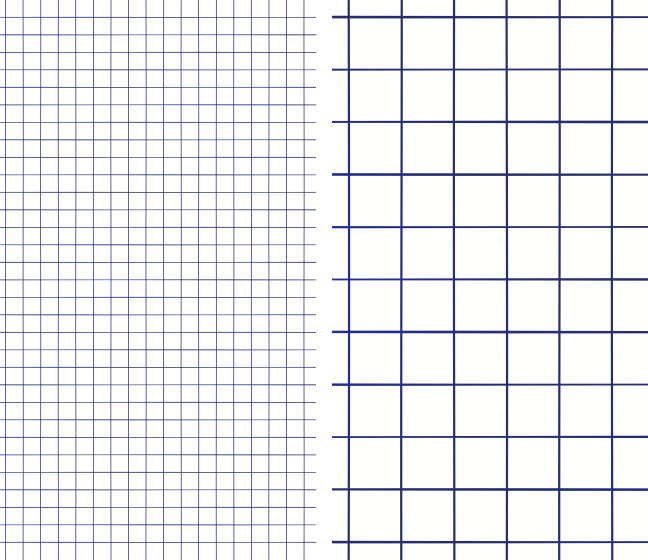
Left, the full canvas; right, a detail of the centre.
Write a WebGL 2 fragment shader that draws this pattern.

```glsl
#version 300 es
precision highp float;
// Squared paper: thin navy ruled lines on white, 18 columns by 32 rows.

uniform vec2 u_resolution;
out vec4 fragColor;

const float COLUMNS = 18.0;
const float ROWS = 32.0;
const float LINE_WIDTH = 0.042;             // in cells
const vec2 FIRST_LINE = vec2(0.319, -0.009); // offset from left and top, in cells

const vec3 PAPER = vec3(1.0, 1.0, 0.994);
const vec3 NAVY = vec3(0.15, 0.18, 0.42);
const vec3 BLUE = vec3(0.10, 0.16, 0.74);

// Distance to the nearest of the lines numbered first to last.
float lineDistance(float x, float offset, float first, float last) {
    float index = clamp(round(x - offset), first, last);
    return abs(x - offset - index);
}

// Share of a pixel covered by a line of the given width.
float lineCoverage(float dist, float width, float pixel) {
    float overlap = 0.5 * (width + pixel) - dist;
    return clamp(overlap, 0.0, min(width, pixel)) / pixel;
}

// Slow uneven tone from layered sines, in 0..1.
float inkTone(vec2 p) {
    float wave = sin(p.x * 0.55 + 1.7 * sin(p.y * 0.31))
               + sin(p.y * 0.43 - p.x * 0.21 + 2.0);
    return smoothstep(-0.4, 2.0, wave);
}

void main() {
    // Cell coordinates, counted from the top left
    vec2 uv = gl_FragCoord.xy / u_resolution;
    vec2 cell = vec2(uv.x, 1.0 - uv.y) * vec2(COLUMNS, ROWS);
    vec2 pixel = vec2(COLUMNS, ROWS) / u_resolution;

    // Slight waver of the ruling
    vec2 waver = 0.005 * sin(cell.yx * 0.37 + floor(cell) * 1.9);

    // Ruled lines; none lies on the top or bottom edge
    float dx = lineDistance(cell.x + waver.x, FIRST_LINE.x, 0.0, COLUMNS - 1.0);
    float dy = lineDistance(cell.y + waver.y, FIRST_LINE.y, 1.0, ROWS - 1.0);
    float vertical = lineCoverage(dx, LINE_WIDTH, pixel.x);
    float horizontal = lineCoverage(dy, LINE_WIDTH, pixel.y);
    float coverage = 1.0 - (1.0 - vertical) * (1.0 - horizontal);

    // Ink drifts between navy and a brighter blue
    vec3 ink = mix(NAVY, BLUE, 0.5 * inkTone(cell));
    fragColor = vec4(mix(PAPER, ink, coverage), 1.0);
}
```
